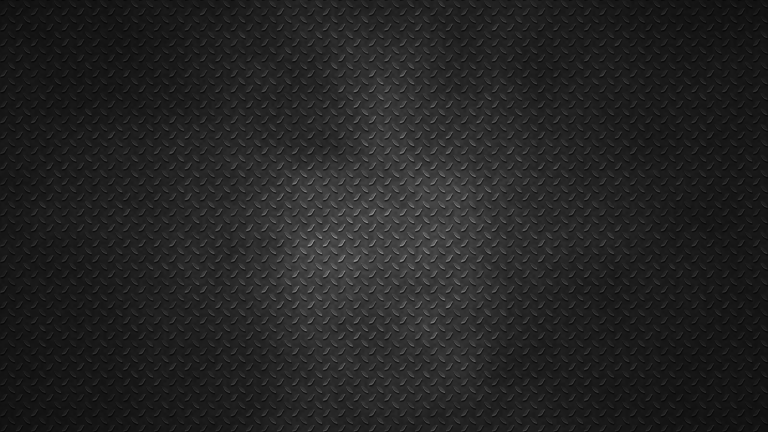
A Shadertoy shader for this texture:

```glsl
// Dark steel tread plate: staggered rows of diagonal lugs, blotchy grime and a soft central glow.

const vec2 REPEATS = vec2(50.0, 28.0);       // lug pairs across and down
const float LUG_HALF_LENGTH = 0.27;          // in repeats, before rounding
const float LUG_HALF_WIDTH = 0.085;
const float LUG_ROUNDING = 0.03;
const float LUG_BEND = 0.02;                 // S-curve of the right-leaning lugs
const vec2 SHADOW_OFFSET = vec2(0.02, -0.09);
const vec2 RIM_OFFSET = vec2(-0.02, 0.09);
const vec3 STEEL_DARK = vec3(0.06);
const vec3 STEEL_LIGHT = vec3(0.262);
const vec2 GLOW_FALLOFF = vec2(1.6, 0.75);
const vec2 GRIME_CELLS = vec2(10.0, 6.0);
const float GRIME_AMOUNT = 1.0;
const vec2 GRAIN_CELLS = vec2(256.0, 144.0);
const float GRAIN_AMOUNT = 0.22;
const float FACE_GAIN = 0.28;
const float RIM_GAIN = 0.6;
const float SHADOW_DEPTH = 0.58;
const float PI = 3.14159;

float hash(vec2 p) {
    return fract(sin(dot(p, vec2(127.1, 311.7))) * 43758.5453);
}

// Value noise that wraps after a whole number of cells
float wrapNoise(vec2 uv, vec2 cells) {
    vec2 p = uv * cells;
    vec2 i = floor(p);
    vec2 f = fract(p);
    f = f * f * (3.0 - 2.0 * f);
    float a = hash(mod(i, cells));
    float b = hash(mod(i + vec2(1.0, 0.0), cells));
    float c = hash(mod(i + vec2(0.0, 1.0), cells));
    float d = hash(mod(i + vec2(1.0, 1.0), cells));
    return mix(mix(a, b, f.x), mix(c, d, f.x), f.y);
}

float grimeNoise(vec2 uv) {
    float sum = 0.0;
    float weight = 0.5;
    vec2 cells = GRIME_CELLS;
    for (int octave = 0; octave < 4; octave++) {
        sum += weight * wrapNoise(uv, cells);
        weight *= 0.5;
        cells *= 2.0;
    }
    return sum / 0.9375;
}

// Signed distance to a rounded lens lying along x
float lensDistance(vec2 p) {
    float radius = (LUG_HALF_LENGTH * LUG_HALF_LENGTH + LUG_HALF_WIDTH * LUG_HALF_WIDTH)
                 / (2.0 * LUG_HALF_WIDTH);
    float offset = radius - LUG_HALF_WIDTH;
    p = abs(p);
    bool nearTip = (p.x - LUG_HALF_LENGTH) * offset > p.y * LUG_HALF_LENGTH;
    float tip = length(p - vec2(LUG_HALF_LENGTH, 0.0));
    float side = length(p + vec2(0.0, offset)) - radius;
    return (nearTip ? tip : side) - LUG_ROUNDING;
}

// Coverage of a lug leaning left or right (lean is -1 or 1)
float lugMask(vec2 p, float lean, float blur) {
    vec2 along = normalize(vec2(lean, 1.0));
    vec2 q = vec2(dot(p, along), dot(p, vec2(-along.y, along.x)));
    q.y -= LUG_BEND * max(lean, 0.0) * sin(PI * q.x / LUG_HALF_LENGTH);
    return 1.0 - smoothstep(-blur, blur, lensDistance(q));
}

void mainImage(out vec4 fragColor, in vec2 fragCoord) {
    vec2 uv = fragCoord / iResolution.xy;

    // Broad light, periodic in both directions
    vec2 swing = sin(PI * (uv - 0.5));
    float glow = exp(-dot(GLOW_FALLOFF, swing * swing));

    // Grime and fine grain
    float grime = 1.0 + GRIME_AMOUNT * (grimeNoise(uv) - 0.5);
    float grain = 1.0 + GRAIN_AMOUNT * (wrapNoise(uv, GRAIN_CELLS) - 0.5);
    vec3 color = mix(STEEL_DARK, STEEL_LIGHT, glow * grime) * grain;

    // Two interleaved lattices, one for each lug direction
    float blur = 0.6 * REPEATS.y / iResolution.y;
    for (int layer = 0; layer < 2; layer++) {
        float lean = 1.0 - 2.0 * float(layer);
        vec2 grid = uv * REPEATS + 0.25 * lean;
        vec2 p = fract(grid) - 0.5;
        float wear = 0.75 + 0.5 * hash(mod(floor(grid), REPEATS) + 0.37 * lean);

        // Cast shadow, raised face and lit rim
        float face = lugMask(p, lean, blur);
        float shadow = lugMask(p - SHADOW_OFFSET, lean, blur + 0.02) * (1.0 - face);
        float rim = face * (1.0 - lugMask(p - RIM_OFFSET, lean, blur));
        color *= 1.0 - SHADOW_DEPTH * shadow;
        color *= 1.0 + wear * (FACE_GAIN * face + RIM_GAIN * rim);
    }

    fragColor = vec4(color, 1.0);
}
```
